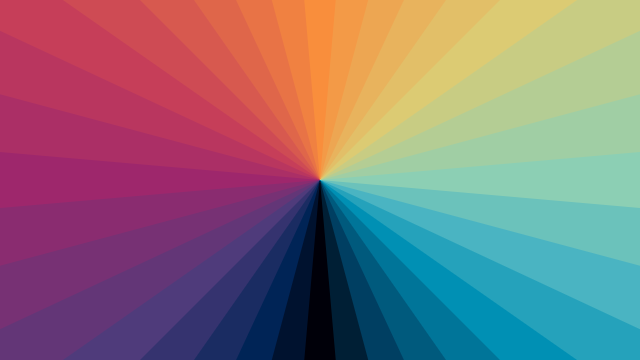
Give the GLSL for this background, as a Shadertoy shader.

```glsl
// A fan of flat colour wedges meeting at the middle of the canvas.
// The angle around the centre is cut into equal steps; each step takes one
// colour from a cyclic ramp, and the borders are smoothed over one pixel.

const float TAU = 6.2831853;
const float WEDGES = 36.0;
const vec2 CENTRE = vec2(0.5, 0.5);   // as a share of the canvas
const float EDGE_PIXELS = 1.0;        // width of the smoothed border

// Ramp stops: colour in rgb, wedge number in w, clockwise from the bottom.
const int STOPS = 12;
const vec4 RAMP[STOPS] = vec4[STOPS](
    vec4(0.000, 0.000, 0.035,  0.0),  // black
    vec4(0.000, 0.141, 0.337,  2.0),  // navy
    vec4(0.310, 0.231, 0.482,  5.0),  // indigo
    vec4(0.620, 0.153, 0.424,  9.0),  // magenta
    vec4(0.776, 0.243, 0.349, 12.0),  // crimson
    vec4(0.976, 0.557, 0.235, 18.0),  // orange
    vec4(0.863, 0.796, 0.451, 23.0),  // straw
    vec4(0.549, 0.812, 0.706, 27.0),  // mint
    vec4(0.290, 0.706, 0.761, 29.0),  // aqua
    vec4(0.000, 0.565, 0.706, 31.0),  // cerulean
    vec4(0.000, 0.247, 0.384, 34.0),  // deep teal
    vec4(0.000, 0.000, 0.035, 36.0)   // black again, closing the circle
);

// Colour of a whole wedge, interpolated between neighbouring stops.
vec3 wedgeColour(float wedge) {
    wedge = mod(wedge, WEDGES);
    vec3 colour = RAMP[0].rgb;
    for (int i = 1; i < STOPS; i++) {
        float start = RAMP[i - 1].w;
        float blend = clamp((wedge - start) / (RAMP[i].w - start), 0.0, 1.0);
        colour = mix(colour, RAMP[i].rgb, blend);
    }
    return colour;
}

void mainImage(out vec4 fragColor, in vec2 fragCoord) {
    vec2 p = (fragCoord - CENTRE * iResolution.xy) / iResolution.y;
    float radius = length(p);

    // Position around the fan: whole numbers are the wedge centres.
    float turn = atan(-p.x, -p.y - 1e-6) / TAU * WEDGES;
    float wedge = floor(turn);

    // Signed arc distance to the border between this wedge and the next.
    float border = (turn - wedge - 0.5) * TAU / WEDGES * radius;
    float edgeWidth = EDGE_PIXELS / iResolution.y;
    float side = clamp(border / edgeWidth + 0.5, 0.0, 1.0);

    vec3 colour = mix(wedgeColour(wedge), wedgeColour(wedge + 1.0), side);
    fragColor = vec4(colour, 1.0);
}
```
